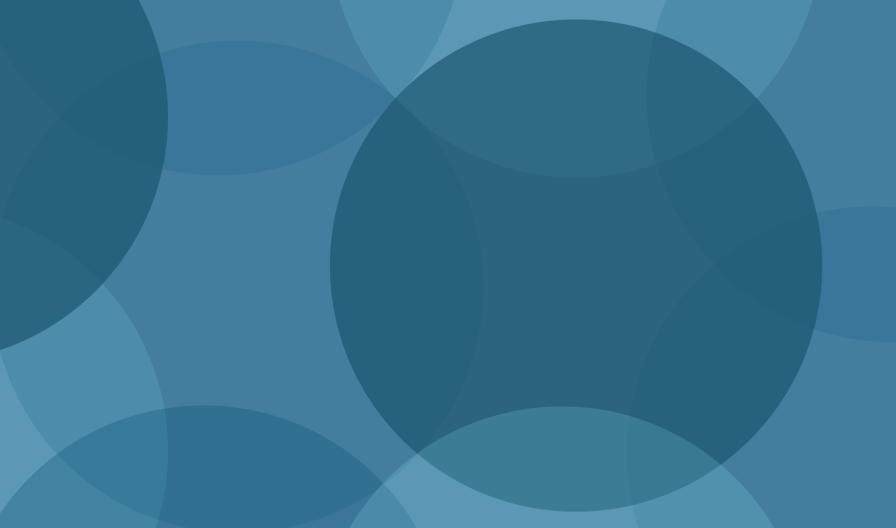
A WebGL 2 fragment shader for this background:

```glsl
#version 300 es
precision highp float;

uniform vec2 u_resolution;
out vec4 fragColor;

const float RADIUS = 0.4662;

const vec3 BASE = vec3(0.325, 0.525, 0.654);
const vec3 BLUE_TINT = vec3(0.055, 0.353, 0.506);
const vec3 LIGHT_TINT = vec3(0.545, 0.953, 0.973);
const vec3 DEEP_TINT = vec3(0.098, 0.329, 0.429);
const vec3 NAVY_TINT = vec3(0.015, 0.318, 0.455);

// Disc centers in units of the canvas height
const vec2 LIGHT_DISCS[2] = vec2[](vec2(1.091, 1.130), vec2(-0.148, 0.146));
const vec2 BLUE_DISCS[4] = vec2[](
    vec2(0.450, 0.457), vec2(0.413, 1.134),
    vec2(1.691, 0.818), vec2(1.653, 0.143));
const vec2 DEEP_DISCS[2] = vec2[](vec2(1.091, 0.497), vec2(-0.148, 0.779));
const vec2 NAVY_DISC = vec2(0.386, -0.234);
const vec2 FRONT_DISC = vec2(1.064, -0.236);

// Antialiased coverage of a disc
float discMask(vec2 p, vec2 center, float radius, float pixel) {
    float dist = length(p - center) - radius;
    return 1.0 - smoothstep(-0.75 * pixel, 0.75 * pixel, dist);
}

// Lays a translucent disc over a color
vec3 layDisc(vec3 color, vec2 p, vec2 center, vec3 tint, float opacity, float pixel) {
    return mix(color, tint, opacity * discMask(p, center, RADIUS, pixel));
}

void main() {
    vec2 p = gl_FragCoord.xy / u_resolution.y;
    float pixel = 1.0 / u_resolution.y;
    vec3 color = BASE;

    // Pale and blue discs at the back
    for (int i = 0; i < 2; i++) {
        color = layDisc(color, p, LIGHT_DISCS[i], LIGHT_TINT, 0.17, pixel);
    }
    for (int i = 0; i < 4; i++) {
        color = layDisc(color, p, BLUE_DISCS[i], BLUE_TINT, 0.2, pixel);
    }

    // Dense dark discs
    for (int i = 0; i < 2; i++) {
        color = layDisc(color, p, DEEP_DISCS[i], DEEP_TINT, 0.67, pixel);
    }

    // Discs rising from the lower edge
    color = layDisc(color, p, NAVY_DISC, NAVY_TINT, 0.3, pixel);
    color = layDisc(color, p, FRONT_DISC, LIGHT_TINT, 0.17, pixel);

    fragColor = vec4(color, 1.0);
}
```
